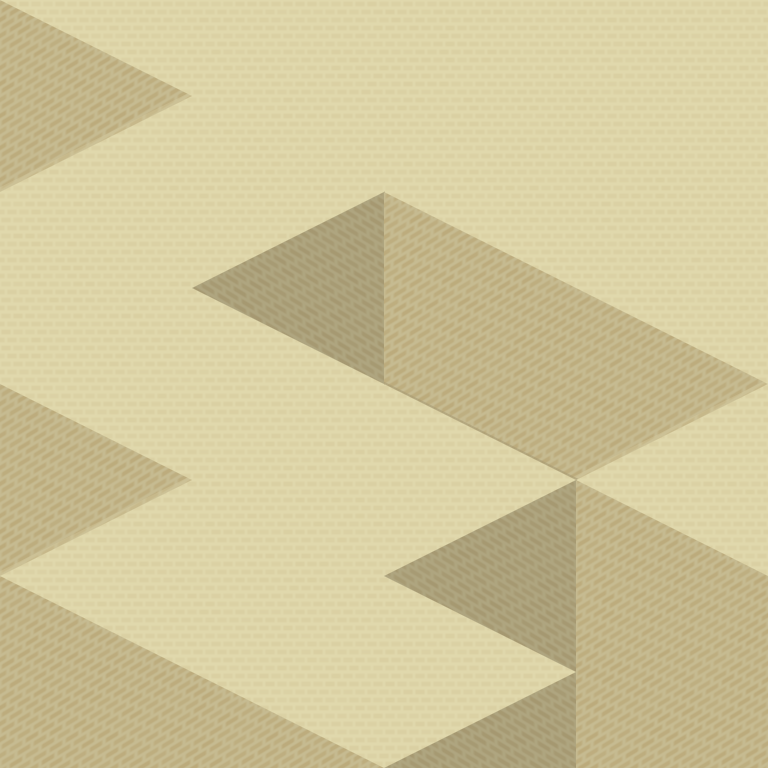
This pattern is drawn by a Shadertoy shader. Its source:

```glsl
// Isometric stepped blocks in sand tones, each face covered by a fine woven grain.
#define UNITS 4.0            // block widths across the canvas
#define THREADS 96.0         // weave rows across the canvas
#define RIM 0.022            // pale rim width, in block widths
#define CREASE 0.011         // dark crease width, in block widths
#define TOP_BASE vec3(0.878, 0.847, 0.675)
#define TOP_THREAD vec3(0.850, 0.808, 0.630)
#define SIDE_BASE vec3(0.775, 0.732, 0.568)
#define SIDE_THREAD vec3(0.742, 0.678, 0.495)
#define SHADE_BASE vec3(0.685, 0.648, 0.500)
#define SHADE_THREAD vec3(0.652, 0.602, 0.448)

const float FAR = 9.0;

// Scale turning slanted-axis offsets into true distances
const vec3 AXIS = vec3(1.0, 0.8944, 0.8944);

float hash(vec2 p) {
    p = fract(p * vec2(0.1031, 0.1137));
    p += dot(p, p.yx + 33.3);
    return fract((p.x + p.y) * p.x);
}

// Staggered dashes along rows of the given slope
float weave(vec2 uv, float slope, float dashLength) {
    vec2 p = uv * THREADS;
    p.y -= slope * p.x;
    float row = floor(p.y);
    p.x = p.x / dashLength + 0.5 * mod(row, 2.0);
    vec2 f = abs(fract(p) - 0.5);
    float dash = smoothstep(0.45, 0.12, f.y) * smoothstep(0.50, 0.28, f.x);
    return dash * (0.85 + 0.3 * hash(vec2(floor(p.x), row)));
}

// Signed depth inside a face bounded along x and both slanted axes
float face(vec3 c, vec3 lo, vec3 hi) {
    vec3 d = min(c - lo, hi - c) * AXIS;
    return min(d.x, min(d.y, d.z));
}

float cover(float d, float px) {
    return clamp(d / px + 0.5, 0.0, 1.0);
}

// Lit side with a pale lower-right rim and a dark lower-left crease
void paintSide(inout vec3 col, vec3 c, vec3 lo, vec3 hi, vec3 cloth, float px) {
    vec3 edge = (hi - c) * AXIS;
    vec3 tone = mix(cloth, TOP_THREAD, 0.35 * cover(RIM - edge.z, px));
    tone = mix(tone, SHADE_THREAD, 0.55 * cover(CREASE - edge.y, px));
    col = mix(col, tone, cover(face(c, lo, hi), px));
}

void mainImage(out vec4 fragColor, in vec2 fragCoord) {
    vec2 uv = fragCoord / iResolution.xy;
    float px = UNITS / iResolution.y;

    // Axes: x, falling lines, rising lines; y runs downward
    vec2 g = vec2(uv.x, 1.0 - uv.y) * UNITS;
    vec3 c = vec3(g.x, g.y - 0.5 * g.x, g.y + 0.5 * g.x);

    // Cloth for the three face directions
    vec3 col = mix(TOP_BASE, TOP_THREAD, 0.75 * weave(uv, 0.0, 1.5));
    vec3 side = mix(SIDE_BASE, SIDE_THREAD, weave(uv, 0.6, 2.0));
    vec3 shade = mix(SHADE_BASE, SHADE_THREAD, weave(uv, -0.6, 2.0));

    // Shaded left faces, tucked slightly under their neighbours
    float dark = face(c, vec3(-FAR, -FAR, 2.0), vec3(2.0 + px, 1.0, FAR));
    dark = max(dark, face(c, vec3(-FAR, -FAR, 4.0), vec3(3.0 + px, 2.0, FAR)));
    dark = max(dark, face(c, vec3(-FAR, -FAR, 5.0), vec3(3.0 + px, FAR, FAR)));
    col = mix(col, shade, cover(dark, px));

    // Lit right faces: left-hand pair, central slab, lower corners
    for (float i = 0.0; i < 2.0; i++) {
        paintSide(col, c, vec3(-FAR, 2.0 * i, -FAR), vec3(FAR, FAR, 1.0 + 2.0 * i), side, px);
    }
    paintSide(col, c, vec3(2.0, 0.0, -FAR), vec3(FAR, 1.0, 4.0), side, px);
    paintSide(col, c, vec3(3.0, 1.0, 4.0), vec3(FAR), side, px);
    paintSide(col, c, vec3(-FAR, 3.0, -FAR), vec3(FAR), side, px);

    fragColor = vec4(col, 1.0);
}
```
